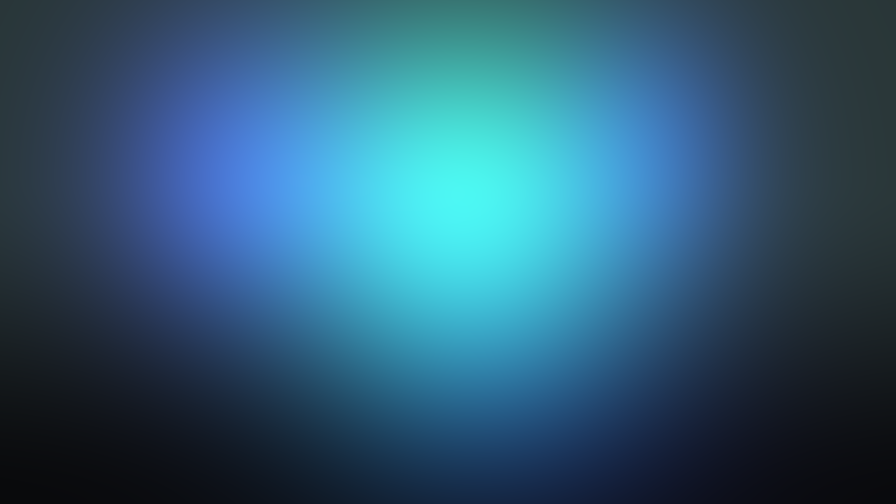
Reproduce this background procedurally as a Shadertoy shader.

```glsl
#define AMBIENT_LOW  vec3(0.030, 0.035, 0.040)
#define AMBIENT_HIGH vec3(0.150, 0.205, 0.205)
#define HALO_COLOR   vec3(0.050, 0.030, 0.050)
#define CYAN_COLOR   vec3(0.085, 0.720, 0.600)
#define LEFT_BLUE    vec3(0.095, 0.130, 0.500)
#define RIGHT_BLUE   vec3(0.040, 0.060, 0.330)
#define DEEP_BLUE    vec3(0.035, 0.020, 0.220)
#define CYAN_CENTER  vec2(0.037, 0.606)

// Elliptical Gaussian falloff around the origin
float glow(vec2 offset, vec2 spread) {
    vec2 q = offset / spread;
    return exp(-0.5 * dot(q, q));
}

void mainImage(out vec4 fragColor, in vec2 fragCoord) {
    // Height runs from 0 to 1, x is zero at the center
    vec2 p = vec2(fragCoord.x - 0.5 * iResolution.x, fragCoord.y) / iResolution.y;

    // Ambient light fades into a dark floor
    vec3 color = mix(AMBIENT_LOW, AMBIENT_HIGH, smoothstep(0.0, 0.65, p.y));
    color += HALO_COLOR * glow(p - vec2(0.037, 0.65), vec2(0.53, 0.46));

    // Cyan core, with a longer tail below its center
    vec2 d = p - CYAN_CENTER;
    float tail = d.y < 0.0 ? 0.30 : 0.26;
    color += CYAN_COLOR * glow(d, vec2(0.255, tail));

    // Blue glows on both sides and underneath
    color += LEFT_BLUE * glow(p - vec2(-0.414, 0.653), vec2(0.197, 0.22));
    color += RIGHT_BLUE * glow(p - vec2(0.407, 0.70), vec2(0.15, 0.197));
    color += DEEP_BLUE * glow(p - vec2(0.13, 0.236), vec2(0.278, 0.22));

    fragColor = vec4(clamp(color, 0.0, 1.0), 1.0);
}
```
